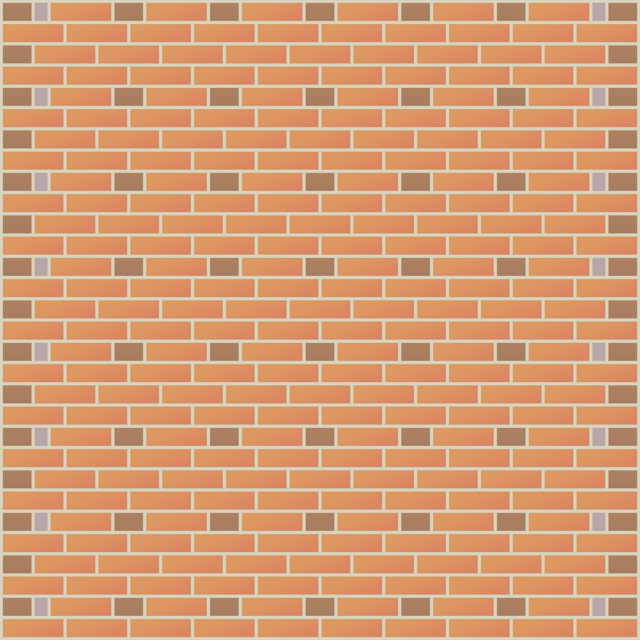
This texture is drawn by a Shadertoy shader. Its source:

```glsl
// Returns start, length (in quarter bricks) and kind: 0 stretcher, 1 header, 2 closer
vec3 findBrick(float q, float course) {
    float kind = mod(course, 4.0);
    float side = min(q, 40.0 - q);
    bool leftHalf = q < 20.0;

    // Plain stretcher courses
    if (mod(kind, 2.0) > 0.5) return vec3(floor(q / 4.0) * 4.0, 4.0, 0.0);

    // Headers at both wall ends
    if (side < 2.0) return vec3(leftHalf ? 0.0 : 38.0, 2.0, 1.0);

    // Stretchers shifted by half a brick
    if (kind > 1.0) return vec3(floor((q - 2.0) / 4.0) * 4.0 + 2.0, 4.0, 0.0);

    // Closers, then alternating stretchers and headers
    if (side < 3.0) return vec3(leftHalf ? 2.0 : 37.0, 1.0, 2.0);
    float start = floor((q - 3.0) / 6.0) * 6.0 + 3.0;
    return q - start < 4.0 ? vec3(start, 4.0, 0.0) : vec3(start + 4.0, 2.0, 1.0);
}

vec3 brickColor(float kind, vec2 local) {
    if (kind > 1.5) return vec3(0.73, 0.65, 0.66);
    if (kind > 0.5) return mix(vec3(0.68, 0.505, 0.38), vec3(0.655, 0.485, 0.37), local.y);

    // Diagonal blend from orange to coral
    vec3 orange = vec3(0.867, 0.60, 0.38);
    vec3 coral = vec3(0.86, 0.52, 0.38);
    return mix(orange, coral, smoothstep(0.2, 0.95, 0.55 * local.x + 0.45 * local.y));
}

void mainImage(out vec4 fragColor, in vec2 fragCoord) {
    vec2 uv = fragCoord / iResolution.xy;
    uv.y = 1.0 - uv.y;

    // Wall grid, inset by half a joint and counted from the top
    vec2 wall = clamp((uv - 0.002) / 0.996, 0.0, 0.99999) * vec2(40.0, 30.0);
    float course = floor(wall.y);
    vec3 brick = findBrick(wall.x, course);
    vec2 local = vec2((wall.x - brick.x) / brick.y, wall.y - course);

    // Distance to the joint centre, in canvas units
    vec2 border = min(local, 1.0 - local) * vec2(brick.y / 40.0, 1.0 / 30.0);
    float dist = min(border.x, border.y);

    // Slightly darker rim and soft mortar edge
    vec3 face = brickColor(brick.z, local);
    face *= mix(0.94, 1.0, smoothstep(0.002, 0.0055, dist));
    float blur = max(0.00135, 0.75 / iResolution.y);
    float cover = smoothstep(0.00265 - blur, 0.00265 + blur, dist);
    vec3 mortar = vec3(0.85, 0.83, 0.74);
    fragColor = vec4(mix(mortar, face, cover), 1.0);
}
```
